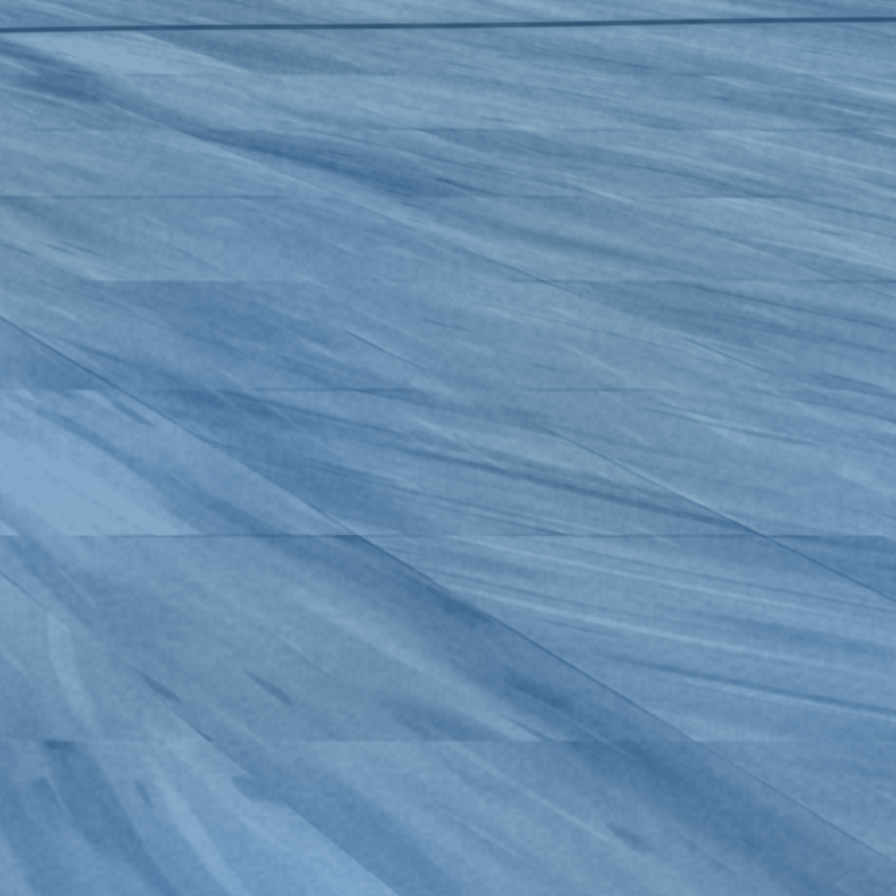
Write a three.js fragment shader that draws this texture.

```glsl
varying vec2 vUv;

float hash(vec2 p) {
  return fract(sin(dot(p, vec2(41.3, 289.1))) * 15731.7);
}

float noise(vec2 p) {
  vec2 cell = floor(p);
  vec2 f = fract(p);
  f = f * f * (3.0 - 2.0 * f);
  return mix(mix(hash(cell), hash(cell + vec2(1.0, 0.0)), f.x),
             mix(hash(cell + vec2(0.0, 1.0)), hash(cell + 1.0), f.x), f.y);
}

// Stretched fractal noise, fine across the vein and long along it, centred on zero
float veins(vec2 p) {
  float sum = 0.0;
  float amplitude = 0.5;
  for (int i = 0; i < 5; i++) {
    sum += amplitude * (noise(p) - 0.5);
    p = p * vec2(2.1, 1.8) + vec2(17.3, 5.9);
    amplitude *= 0.6;
  }
  return sum;
}

// Joint line, one at the centre and zero beyond its width
float joint(float distanceToLine, float width) {
  return 1.0 - smoothstep(0.2 * width, width, abs(distanceToLine));
}

// Height above the straight dark gap near the far edge
float aboveGap(vec2 uv) {
  return uv.y - 0.966 - 0.012 * uv.x - 0.0008 * sin(uv.x * 9.0);
}

// Marble floor tone: 0 is the middle blue, +1 light, -1 dark
float floorTone(vec2 uv) {
  // Perspective floor coordinates: x is the column, y the row
  float depth = 1.521 - uv.y;
  vec2 slab = vec2((uv.x + 1.43) / (depth * 0.403) - 3.06, 1.0 / (depth * 0.152) - 4.88);
  vec2 tile = floor(slab);
  tile.y = aboveGap(uv) > 0.0 ? 7.0 : min(tile.y, 6.0);
  float pick = hash(tile + 3.7);

  // Each tile turns its veins; near ones on the right lie flattest
  float turn = mix(0.35, -1.15, smoothstep(-0.5, 1.5, tile.x + pick - 0.5));
  turn *= mix(1.0, 0.35, smoothstep(0.0, 3.0, tile.y));
  float bend = 0.24 * (noise(slab * vec2(1.1, 0.8) + 8.0) - 0.5)
             + 0.05 * (noise(slab * vec2(3.0, 2.6) + 2.0) - 0.5);
  vec2 grain = vec2(slab.x - turn * (slab.y - tile.y) + bend, slab.y);
  vec2 local = grain + vec2(pick * 31.0, hash(tile) * 19.0);
  vec2 shared = vec2(slab.x + bend, slab.y);

  // Pale calm band through the middle, darker veins beyond it
  float calm = exp(-6.0 * pow(slab.x - 2.4, 2.0)) * smoothstep(0.6, 1.5, slab.y);
  float shade = exp(-16.0 * pow(shared.x - 3.1, 2.0)) * smoothstep(1.5, 3.0, slab.y);
  float tone = 0.95 * (hash(tile + 11.0) - 0.5) + 0.6 * calm;
  tone -= 1.3 * shade * smoothstep(0.3, 0.55, noise(shared * vec2(6.0, 0.9) + 3.0));
  tone += mix(4.6, 2.0, calm) * veins(local * vec2(2.6, 0.8));
  tone += mix(3.8, 2.0, calm) * veins(shared * vec2(2.6, 0.5) + 40.0);

  // White streaks, dark streaks and short dark flecks
  float streaky = smoothstep(0.1, 0.8, pick) * (1.0 - 0.7 * calm);
  tone += 1.4 * streaky * smoothstep(0.68, 0.86, noise(local * vec2(11.0, 1.7) + 5.0));
  tone += 0.9 * smoothstep(0.8, 0.92, noise(shared * vec2(20.0, 3.0) + 9.0));
  tone -= 1.2 * streaky * smoothstep(0.7, 0.88, noise(local * vec2(12.0, 1.6) + 23.0));
  tone -= 1.7 * smoothstep(0.8, 0.93, noise(local * vec2(19.0, 5.0) + 61.0))
              * smoothstep(0.45, 0.65, noise(local * 1.5));

  // Broken joints, measured back in canvas units
  float column = floor(slab.x + 0.5);
  float row = floor(slab.y + 0.5);
  float wear = noise(vec2(slab.x * 4.0, slab.y * 3.0) + 13.0);
  float side = (slab.x - column) * 0.403 * depth * 0.6 + 0.003 * (wear - 0.5);
  float sideStrength = smoothstep(0.35, 0.6, wear) * (1.0 - smoothstep(2.5, 4.0, slab.y));
  tone -= 1.7 * sideStrength * joint(side, 0.003);
  tone += 0.7 * sideStrength * wear * joint(side - 0.0045, 0.0035);
  float across = (slab.y - row) * depth * depth * 0.152;
  tone -= 1.3 * smoothstep(0.5, 0.75, wear) * joint(across, 0.0028) * step(row, 6.0);
  return tone;
}

void main() {
  // Four samples soften the tile edges
  float tone = 0.0;
  for (int i = 0; i < 4; i++) {
    vec2 corner = vec2(mod(float(i), 2.0), floor(float(i) / 2.0)) - 0.5;
    tone += 0.25 * floorTone(vUv + 0.0018 * corner);
  }

  // Soft mottling of the stone
  tone += 0.65 * (noise(vUv * vec2(110.0, 150.0)) - 0.5);
  tone += 0.6 * (noise(vUv * 230.0 + 31.0) - 0.5);
  tone = clamp(tone, -3.4, 2.3);

  vec3 color = vec3(0.413, 0.561, 0.69) + tone * vec3(0.047, 0.044, 0.036);

  // Drift from greyer far stone to bluer near stone
  float drift = noise(vUv * vec2(3.0, 4.0) + 4.0) - 0.5 + 0.5 * (vUv.y - 0.5);
  color += drift * vec3(0.03, 0.008, -0.036);

  // Dark gap with a soft shadow
  float gap = aboveGap(vUv);
  color = mix(color, vec3(0.33, 0.48, 0.62), 0.35 * joint(gap, 0.011));
  float gapWear = 0.75 + 0.25 * noise(vec2(vUv.x * 40.0, 2.0));
  color = mix(color, vec3(0.18, 0.33, 0.46), gapWear * joint(gap, 0.0046));

  gl_FragColor = vec4(color, 1.0);
}
```
